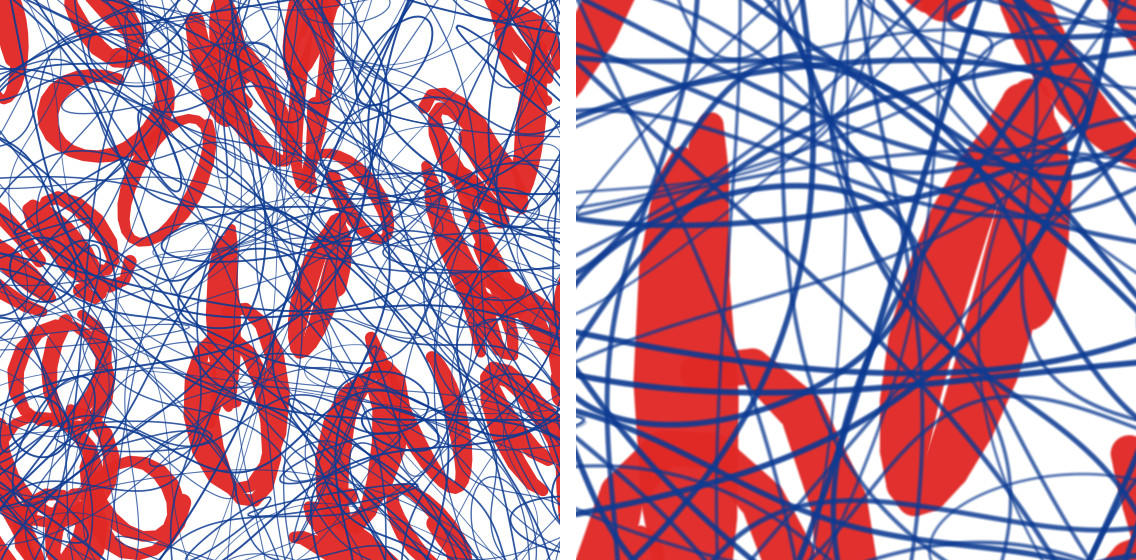
Left, the full canvas; right, a detail of the centre.
A three.js fragment shader for this pattern:

```glsl
varying vec2 vUv;

const vec3 PAPER = vec3(1.0);
const vec3 RED = vec3(0.88, 0.155, 0.145);
const vec3 BLUE = vec3(0.05, 0.23, 0.57);
const float SOFT = 0.0012;
const float TAU = 6.28319;
const int GRID = 6;
const int STEPS = 26;
const int WAVES = 120;
const int LOOPS = 70;

vec4 hash4(float n) {
  return fract(sin(n * vec4(12.9898, 78.233, 39.425, 93.989) + 1.7) * 43758.5453);
}

vec2 rotate(vec2 p, float angle) {
  float c = cos(angle), s = sin(angle);
  return vec2(c * p.x - s * p.y, s * p.x + c * p.y);
}

float coverage(float d) {
  return 1.0 - smoothstep(-SOFT, SOFT, d);
}

// Distance to a segment whose half width changes from end to end
float taperedSegment(vec2 p, vec2 a, vec2 b, float wa, float wb) {
  vec2 ab = b - a;
  float h = clamp(dot(p - a, ab) / (dot(ab, ab) + 1e-7), 0.0, 1.0);
  return length(p - a - ab * h) - mix(wa, wb, h);
}

// Point on a drifting, wobbling elliptical coil
vec2 coilPoint(float theta, float t, vec2 radii, vec2 drift, float phase) {
  vec2 wobble = 0.018 * vec2(sin(theta * 0.6 + phase), cos(theta * 0.75 + phase));
  return radii * vec2(cos(theta), sin(theta)) + drift * (t - 0.5) + wobble;
}

// Pen is broad along the long axis and narrow around the turns
float penWidth(float theta, float scale) {
  float s = sin(theta);
  return scale * mix(0.0095, 0.0175, s * s);
}

float brushCoil(vec2 p, float seed) {
  vec4 shape = hash4(seed);
  vec4 path = hash4(seed + 57.3);
  vec2 radii = vec2(mix(0.075, 0.17, shape.x), mix(0.018, 0.085, shape.y * shape.y));
  vec2 drift = vec2(path.x - 0.5, path.y - 0.5) * vec2(0.10, 0.17);
  float turns = mix(0.8, 2.3, shape.z);
  float start = TAU * path.z;
  float scale = mix(0.8, 1.15, path.w);
  vec2 q = rotate(p, -mix(1.2, 2.6, shape.w));

  float d = 1.0;
  vec2 a = coilPoint(start, 0.0, radii, drift, start);
  float wa = penWidth(start, scale);
  for (int i = 1; i <= STEPS; i++) {
    float t = float(i) / float(STEPS);
    float theta = start + t * turns * TAU;
    vec2 b = coilPoint(theta, t, radii, drift, start);
    float wb = penWidth(theta, scale);
    d = min(d, taperedSegment(q, a, b, wa, wb));
    a = b;
    wa = wb;
  }
  return d;
}

// Long thin line bent by a sine
float waveLine(vec2 p, float seed) {
  vec4 r = hash4(seed);
  vec4 s = hash4(seed + 311.7);
  vec2 q = rotate(p - 0.5, r.x * TAU);
  float freq = mix(3.0, 20.0, s.x * s.x);
  float bend = mix(0.1, 1.1, s.y);
  float arg = freq * q.x + TAU * r.z;
  float offset = mix(-0.65, 0.65, r.y);
  float slope = bend * cos(arg);
  return abs(q.y - offset - bend / freq * sin(arg)) / sqrt(1.0 + slope * slope);
}

// Thin elongated closed loop
float thinLoop(vec2 p, float seed) {
  vec4 r = hash4(seed);
  vec4 s = hash4(seed + 173.1);
  vec2 radii = vec2(mix(0.05, 0.22, s.x), mix(0.012, 0.07, s.y));
  vec2 q = rotate(p - mix(vec2(-0.05), vec2(1.05), r.xy), r.z * TAU);
  float k = length(q / radii);
  return abs(k - 1.0) * k / (length(q / (radii * radii)) + 1e-4);
}

vec3 inkLine(vec3 color, float d, float weight) {
  float halfWidth = mix(0.0008, 0.0018, weight);
  return mix(color, BLUE, coverage(d - halfWidth) * mix(0.68, 0.92, weight));
}

void main() {
  vec3 color = PAPER;

  // Broad red coils on a jittered grid
  for (int y = 0; y < GRID; y++) {
    for (int x = 0; x < GRID; x++) {
      float seed = float(y * GRID + x) + 3.0;
      vec2 cell = vec2(float(x), float(y)) + hash4(seed + 91.9).xy;
      vec2 p = vUv - mix(vec2(-0.1), vec2(1.1), cell / float(GRID));
      if (dot(p, p) > 0.1) continue;
      color = mix(color, RED, coverage(brushCoil(p, seed)) * 0.96);
    }
  }

  // Fine blue tangle on top
  for (int i = 0; i < WAVES; i++) {
    float seed = float(i) + 11.0;
    color = inkLine(color, waveLine(vUv, seed), hash4(seed + 7.7).w);
  }
  for (int i = 0; i < LOOPS; i++) {
    float seed = float(i) + 205.0;
    color = inkLine(color, thinLoop(vUv, seed), hash4(seed + 7.7).w);
  }

  gl_FragColor = vec4(color, 1.0);
}
```
